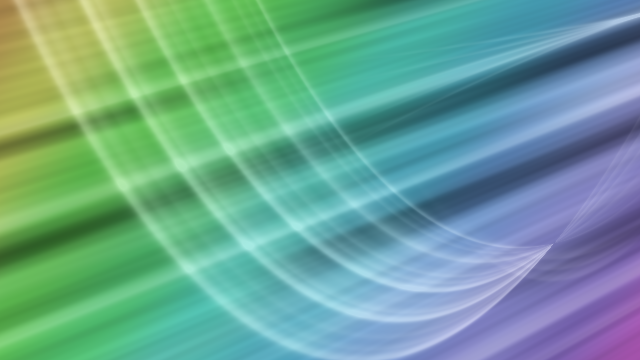
Give the GLSL for this background, as a Shadertoy shader.

```glsl
// Rainbow silk of light: a diagonal spectrum crossed by a fan of rising beams
// and by a family of parabolic ribbons that all pass through one knot.
// Each family has its own coordinate, so a streak is a profile across it.

vec2 hashGradient(vec2 cell) {
    float angle = 6.2832 * fract(sin(dot(cell, vec2(127.1, 311.7))) * 4375.85);
    return vec2(cos(angle), sin(angle));
}

float gradientNoise(vec2 p) {
    vec2 i = floor(p), f = p - i;
    vec2 w = f * f * f * (f * (f * 6.0 - 15.0) + 10.0);
    vec2 e = vec2(1, 0);
    float low = mix(dot(hashGradient(i), f), dot(hashGradient(i + e), f - e), w.x);
    float high = mix(dot(hashGradient(i + e.yx), f - e.yx),
                     dot(hashGradient(i + 1.0), f - 1.0), w.x);
    return mix(low, high, w.y);
}

// Peak at zero with a different falloff on each side
float beam(float d, float below, float above) {
    float k = d / (d < 0.0 ? below : above);
    return 1.0 / (1.0 + k * k * (1.0 + k * k));
}

float bump(float d, float width) {
    return exp(-d * d / (width * width));
}

// Ribbon with a crisp outer edge, dimmed where it is thinner than a pixel
float ribbon(float d, float width, float pixel) {
    float core = beam(d, width + pixel, width * 0.45 + pixel);
    return core * width / (width + 0.5 * pixel) + 0.3 * beam(d, width * 4.0, width);
}

vec3 spectrum(float t) {
    vec3 c = mix(vec3(0.67, 0.53, 0.30), vec3(0.67, 0.70, 0.32), smoothstep(0.0, 0.28, t));
    c = mix(c, vec3(0.34, 0.71, 0.29), smoothstep(0.28, 0.64, t));
    c = mix(c, vec3(0.29, 0.71, 0.42), smoothstep(0.64, 0.98, t));
    c = mix(c, vec3(0.27, 0.69, 0.63), smoothstep(0.95, 1.22, t));
    c = mix(c, vec3(0.27, 0.61, 0.70), smoothstep(1.22, 1.52, t));
    c = mix(c, vec3(0.36, 0.53, 0.75), smoothstep(1.5, 1.76, t));
    c = mix(c, vec3(0.47, 0.47, 0.73), smoothstep(1.72, 2.05, t));
    c = mix(c, vec3(0.45, 0.37, 0.67), smoothstep(2.05, 2.3, t));
    return mix(c, vec3(0.64, 0.32, 0.67), smoothstep(2.25, 2.52, t));
}

void mainImage(out vec4 fragColor, in vec2 fragCoord) {
    vec2 p = fragCoord / iResolution.y;
    p.x *= 1.7778 * iResolution.y / iResolution.x;
    float pixel = 1.0 / iResolution.y;
    vec3 hue = spectrum(p.x + 0.75 * (1.0 - p.y));

    // Rising beams: b is where the beam through p meets the left edge
    float b = (p.y - 0.4 * p.x) / (1.0 - 0.19 * p.x);
    float grain = gradientNoise(vec2(b * 16.0, p.x * 1.1))
                + 0.5 * gradientNoise(vec2(b * 43.0, p.x * 1.4 + 7.0));
    float right = smoothstep(1.25, 1.75, p.x);
    float light = 0.30 * beam(b - 0.63, 0.010, 0.030)
                + 0.48 * beam(b - 0.37, 0.022, 0.045)
                + 0.20 * beam(b - 0.19, 0.030, 0.060)
                + 0.42 * beam(b - 0.045, 0.018, 0.040)
                + 0.22 * beam(b + 0.20, 0.050, 0.070)
                + 0.20 * beam(b + 0.34, 0.030, 0.070)
                + 0.45 * beam(b + 0.70, 0.025, 0.055)
                + 0.22 * beam(b + 0.84, 0.015, 0.040)
                + 0.50 * right * bump(b - 0.11, 0.10) + 0.10 * grain;

    // Shadows between the beams
    float shade = 0.42 * bump(b - 0.285, 0.055)
                + 0.28 * right * bump(b - 0.36, 0.08)
                + 0.30 * bump(b - 0.585, 0.03) * smoothstep(0.9, 0.2, p.x)
                + 0.45 * bump(b - 0.72, 0.07) * bump(p.x - 1.2, 0.3)
                + 0.42 * bump(b + 0.08, 0.07) * smoothstep(0.6, 0.95, p.x)
                + 0.30 * bump(b + 0.50, 0.10) * right
                + 0.12 * bump(b - 0.12, 0.03) - 0.12 * grain;

    // Ribbons through the knot: a is the slope of the parabola through p
    vec2 q = vec2(1.539 - p.x, p.y - 0.324);
    float u = abs(q.x) < 0.001 ? 0.001 : q.x;
    float a = (1.35 * u - q.y / u) / (1.0 + 0.2 * u);
    float blur = min(pixel * length(vec2(1.35 + q.y / (u * u), 1.0 / u)), 4.0);
    float fade = u > 0.0 ? 1.0 : 0.6 * exp(u * 5.0);
    float silk = 0.45 * ribbon(a - 1.20, 0.025, blur)
               + 0.50 * ribbon(a - 0.99, 0.028, blur)
               + 0.42 * ribbon(a - 0.79, 0.026, blur)
               + 0.30 * ribbon(a - 0.50, 0.030, blur)
               + 0.35 * ribbon(a - 0.25, 0.014, blur);
    for (float i = 0.0; i < 9.0; i++) {
        float place = 0.31 + 0.105 * i + 0.04 * sin(i * 4.7);
        silk += (0.08 + 0.05 * sin(i * 2.3)) * ribbon(a - place, 0.016, blur);
    }
    float veil = smoothstep(0.2, 0.7, a) * smoothstep(1.26, 1.17, a);
    float weave = gradientNoise(vec2(a * 19.0, p.y * 1.3)) * exp(-blur * 20.0);
    silk += veil * (0.10 + 0.16 * weave + 0.26 * smoothstep(0.8, 0.3, u) * step(0.0, u));
    light += silk * fade;

    // Soft loops trailing under the knot
    for (float i = 0.0; i < 3.0; i++) {
        float d = p.y - 0.225 - 0.03 * i - (1.9 - 0.2 * i) * pow(p.x - 1.53, 2.0);
        light += 0.18 * beam(d, 0.008, 0.02) * bump(p.x - 1.56, 0.22);
    }

    // Fine threads gathering at the upper right
    float s = 1.778 - p.x;
    for (float i = 0.0; i < 5.0; i++) {
        float k = i / 4.0;
        float d = p.y - 0.958 + mix(0.19, 0.36, k) * s + mix(-0.04, 0.11, k) * s * s;
        light += 0.22 * beam(d, 0.0015 + pixel, 0.003 + pixel) * smoothstep(0.95, 0.15, s);
    }

    vec3 color = hue * (1.0 - clamp(shade, -0.15, 0.7));
    color = 1.0 - (1.0 - color) * (1.0 - clamp(light, 0.0, 1.0) * (0.38 + 0.5 * hue));
    fragColor = vec4(clamp(color, 0.0, 1.0), 1.0);
}
```
